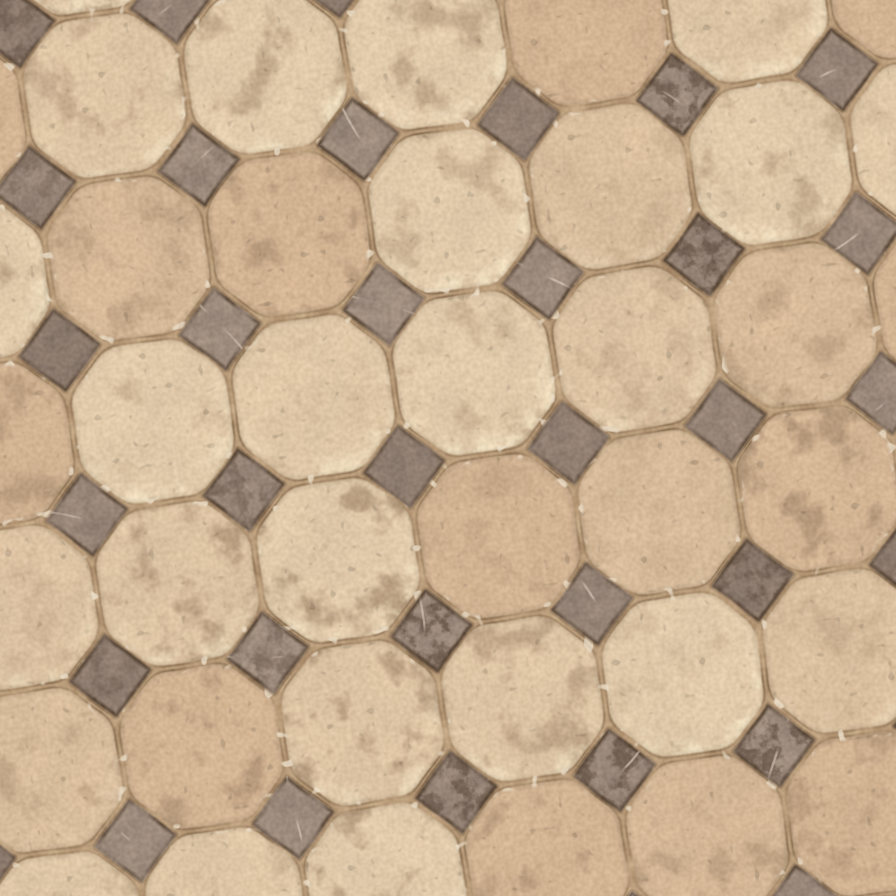
Write a WebGL 1 fragment shader that draws this texture.

```glsl
precision highp float;
// Worn cream octagon floor tiles with small grey-brown diamond insets, on a tilted grid.
uniform vec2 u_resolution;

float hash(vec2 p) {
  vec3 q = fract(p.xyx * 0.1031);
  q += dot(q, q.yzx + 33.33);
  return fract((q.x + q.y) * q.z);
}

vec2 direction(vec2 cell) {
  float angle = 6.2832 * hash(cell);
  return vec2(cos(angle), sin(angle));
}

// Gradient noise, centred on zero
float noise(vec2 p) {
  vec2 i = floor(p), f = fract(p);
  vec2 w = f * f * f * (f * (f * 6.0 - 15.0) + 10.0);
  float a = dot(direction(i), f);
  float b = dot(direction(i + vec2(1, 0)), f - vec2(1, 0));
  float c = dot(direction(i + vec2(0, 1)), f - vec2(0, 1));
  float d = dot(direction(i + 1.0), f - 1.0);
  return mix(mix(a, b, w.x), mix(c, d, w.x), w.y);
}

float fbm(vec2 p) {
  float sum = 0.0, amp = 0.6;
  for (int i = 0; i < 4; i++) {
    sum += amp * noise(p);
    p = mat2(1.6, 1.2, -1.2, 1.6) * p + 7.3;
    amp *= 0.55;
  }
  return sum;
}

// Octagon with softened corners
float octagon(vec2 p) {
  p = abs(p);
  float side = max(p.x, p.y) - 0.478;
  float cut = (p.x + p.y) * 0.7071 - 0.4985;
  float h = max(0.06 - abs(side - cut), 0.0) / 0.06;
  return max(side, cut) + h * h * 0.015;
}

// Square standing on its corner
float diamond(vec2 p) {
  vec2 m = abs(vec2(p.x + p.y, p.x - p.y)) * 0.7071 - 0.170;
  return length(max(m, 0.0)) + min(max(m.x, m.y), 0.0) - 0.013;
}

vec3 groutColor(vec2 g, float edge) {
  vec3 color = mix(vec3(0.68, 0.56, 0.43), vec3(0.80, 0.69, 0.55), 0.5 + noise(g * 7.0));
  float seam = exp(-pow((edge - 0.006) / 0.010, 2.0));
  return mix(color, vec3(0.50, 0.40, 0.29), seam * clamp(0.4 + noise(g * 4.0), 0.0, 0.8));
}

vec3 creamColor(vec2 g, vec2 id, vec2 q, float edge) {
  float tone = hash(id + 3.7), wear = hash(id + 19.1);
  vec3 color = mix(vec3(0.825, 0.705, 0.575), vec3(0.88, 0.79, 0.665), smoothstep(0.15, 0.85, tone));
  vec2 local = g + id * 5.3;
  color *= 1.0 + 0.07 * fbm(local * 2.5);
  // Brown stains and small pits
  float stain = smoothstep(0.02, 0.35, fbm(local * 3.2 + 11.0));
  color = mix(color, vec3(0.66, 0.55, 0.44), stain * (0.15 + 0.6 * wear));
  color *= 1.0 - 0.12 * smoothstep(0.38, 0.55, noise(g * 15.0));
  // Pale worn border, strongest along the lower side
  float border = smoothstep(-0.15, -0.02, edge) * smoothstep(-0.2, 0.45, dot(q, vec2(0.35, -0.9)));
  border *= smoothstep(-0.15, 0.25, fbm(g * 5.0)) * smoothstep(0.25, 0.8, tone);
  color = mix(color, vec3(0.96, 0.90, 0.78), 0.8 * border);
  return color * (1.0 - 0.06 * smoothstep(-0.035, 0.0, edge));
}

vec3 darkColor(vec2 g, vec2 id, vec2 q, float edge) {
  float tone = hash(id + 41.0), wear = hash(id + 57.0);
  vec3 color = mix(vec3(0.54, 0.47, 0.42), vec3(0.62, 0.55, 0.495), tone);
  color *= 1.0 + 0.16 * fbm(g * 6.0);
  // A few tiles are heavily mottled
  float mottle = smoothstep(-0.1, 0.25, fbm(g * 8.0 + 5.0)) * smoothstep(0.7, 0.9, wear);
  color = mix(color, vec3(0.40, 0.33, 0.28), 0.75 * mottle);
  // Dirty rim
  float rim = smoothstep(-0.035, -0.006, edge) * clamp(0.45 + 0.35 * wear + noise(g * 6.0), 0.0, 0.95);
  color = mix(color, vec3(0.34, 0.27, 0.21), rim);
  // Occasional light scratch
  float offset = dot(q, direction(id + 8.0)) - 0.08 * (wear - 0.5);
  float scratch = smoothstep(0.012, 0.002, abs(offset)) * smoothstep(0.0, 0.3, noise(g * 5.0));
  return mix(color, vec3(0.82, 0.76, 0.70), 0.7 * scratch * step(0.55, tone));
}

void main() {
  // Tilted grid: one unit per repeat, insets on whole numbers
  vec2 p = gl_FragCoord.xy / u_resolution.y - vec2(0.4531, 0.4792);
  float c = cos(0.148), s = sin(0.148);
  vec2 grid = vec2(c * p.x + s * p.y, c * p.y - s * p.x) / vec2(0.1811, 0.1837);
  vec2 g = grid + 0.010 * vec2(noise(grid * 4.0), noise(grid * 4.0 + 31.0));
  float soft = max(0.011, 5.5 / u_resolution.y);

  vec2 creamId = floor(g), q = g - creamId - 0.5;
  float creamEdge = octagon(q);
  vec2 darkId = floor(g + 0.5);
  vec2 e = g - darkId + 0.012 * direction(darkId + 71.0);
  float darkEdge = diamond(e);

  vec3 color = groutColor(g, min(creamEdge, darkEdge));
  color = mix(color, creamColor(g, creamId, q, creamEdge), smoothstep(soft, -soft, creamEdge));
  color = mix(color, darkColor(g, darkId, e, darkEdge), smoothstep(soft, -soft, darkEdge));

  // White chips near the joints
  float chip = smoothstep(0.30, 0.46, noise(g * 11.0 + 3.0)) * smoothstep(-0.03, 0.0, creamEdge);
  color = mix(color, vec3(0.94, 0.89, 0.81), 0.75 * chip * smoothstep(-0.01, 0.02, darkEdge));

  // Fine grain
  color += 0.05 * noise(grid * 38.0) + 0.03 * noise(grid * 21.0);
  gl_FragColor = vec4(color, 1.0);
}
```
